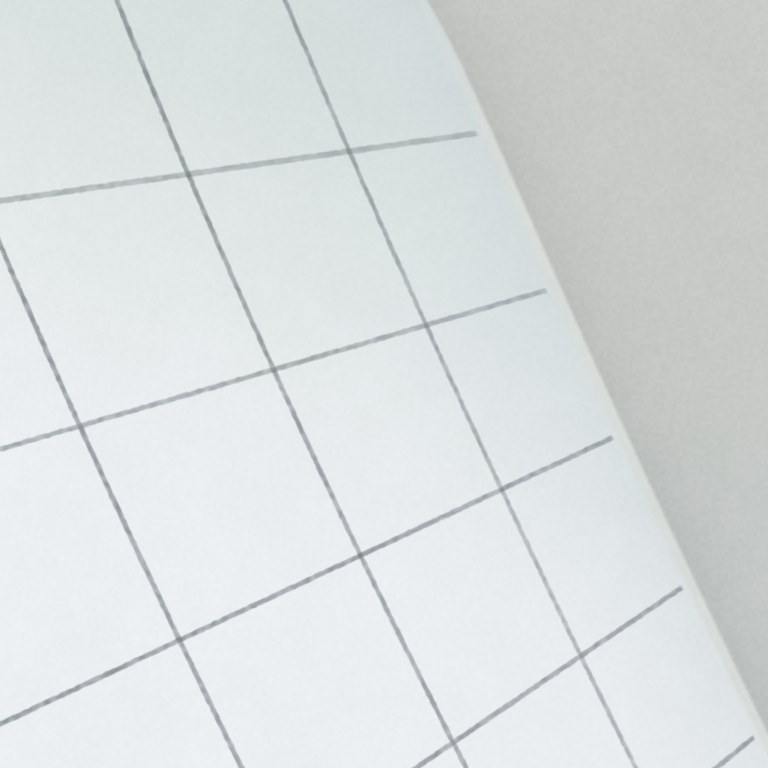
Give the GLSL for this pattern, as a Shadertoy shader.

```glsl
// A sheet of pale tiles seen at a slant, bounded by a bowed edge, beside a grey wall.
// Columns and rows are gently bent curves drawn as flat, uneven strokes in loops;
// broad gradients shade the sheet, layered sines and smooth grain add mottle.

#define COLUMN_COUNT 3
#define ROW_COUNT 5
#define STROKE 0.0032        // stroke half width
#define SOFTNESS 0.0018      // blur of stroke sides
#define RIM_WIDTH 0.015      // pale border along the sheet edge
#define LINE_MARGIN 0.021    // gap between row ends and sheet edge
#define MOTTLE 0.006         // strength of the broad mottle
#define GRAIN 0.022          // strength of the fine grain
#define INK vec3(0.47, 0.50, 0.52)
#define PAPER_LIT vec3(0.926, 0.938, 0.947)
#define PAPER_DIM vec3(0.838, 0.874, 0.864)
#define PAPER_SHADE vec3(0.807, 0.842, 0.853)
#define WALL vec3(0.784, 0.797, 0.780)

const vec3 RIM = vec3(0.850, 0.865, 0.850);

// Intercept and slope of each row, measured downward from the top left
const vec2 ROWS[ROW_COUNT] = vec2[](
    vec2(0.2617, -0.142), vec2(0.5850, -0.291), vec2(0.9430, -0.468),
    vec2(1.3670, -0.678), vec2(1.7600, -0.815));

// Horizontal place of the sheet edge at height y
float sheetEdge(float y) {
    return 0.570 + 0.415 * y + 0.037 * y * y - 0.014 * exp(-14.0 * y);
}

// Bent column: x = k.x + k.y * y + k.z * y^2
vec3 columnCurve(float i) {
    return vec3(-0.131, 0.396, 0.050)
         + vec3(0.315, -0.009, 0.0215) * i
         - vec3(0.032, -0.010, 0.0135) * i * i;
}

float stroke(float dist, float halfWidth, float soft) {
    return 1.0 - smoothstep(halfWidth - soft, halfWidth + soft, abs(dist));
}

float hash(vec2 cell) {
    vec3 h = fract(cell.xyx * vec3(0.1031, 0.1030, 0.0973));
    h += dot(h, h.yzx + 33.33);
    return fract((h.x + h.y) * h.z);
}

// Smooth value grain in the range -0.5 to 0.5
float grain(vec2 p) {
    vec2 c = floor(p), f = fract(p);
    f = f * f * (3.0 - 2.0 * f);
    vec2 e = vec2(1.0, 0.0);
    return mix(mix(hash(c), hash(c + e), f.x),
               mix(hash(c + e.yx), hash(c + e.xx), f.x), f.y) - 0.5;
}

// Layered, rotated sines in the range -1 to 1
float mottle(vec2 p) {
    float sum = 0.0, weight = 0.5;
    p *= 24.0;
    for (int i = 0; i < 5; i++) {
        sum += weight * sin(p.x + 1.7 * sin(p.y)) * sin(p.y + 1.3 * sin(p.x));
        p = mat2(1.5, 1.1, -1.1, 1.5) * p + 2.3;
        weight *= 0.65;
    }
    return sum;
}

// Combined coverage of all grid lines
float gridInk(vec2 p, float inside) {
    float clear = 1.0;
    float ragged = 0.0012 * grain(p * 190.0);
    for (int i = 0; i < COLUMN_COUNT; i++) {
        float n = float(i);
        vec3 k = columnCurve(n);
        float slope = k.y + 2.0 * k.z * p.y;
        float dist = (p.x - k.x - p.y * (k.y + k.z * p.y)) / sqrt(1.0 + slope * slope);
        float strength = 0.70 - 0.035 * n * n - 0.12 * p.y;
        clear *= 1.0 - strength * stroke(dist + ragged, STROKE - 0.0002 * n, SOFTNESS);
    }
    float rowEnd = smoothstep(LINE_MARGIN - 0.003, LINE_MARGIN + 0.003, inside);
    for (int j = 0; j < ROW_COUNT; j++) {
        float n = float(j);
        vec2 row = ROWS[j];
        float dist = (p.y - row.x - row.y * p.x) / sqrt(1.0 + row.y * row.y);
        float strength = min(0.36 + 0.10 * n, 0.58) + 0.14 * (0.7 - p.x);
        float halfWidth = STROKE + 0.0006 * max(1.0 - n, 0.0);
        clear *= 1.0 - rowEnd * strength * stroke(dist + ragged, halfWidth, SOFTNESS);
    }
    return (1.0 - clear) * (1.0 + 0.5 * grain(p * 130.0));
}

vec3 sheetColor(vec2 p, float inside) {
    float light = smoothstep(0.0, 0.90, 0.25 + p.y - 0.35 * p.x);
    vec3 color = mix(PAPER_DIM, PAPER_LIT, light);
    float shade = 0.75 * exp(-max(inside, 0.0) / 0.13) * (1.0 - 0.30 * p.y);
    color = mix(color, PAPER_SHADE, shade);
    color = mix(color, INK, gridInk(p, inside));
    float rim = 1.0 - smoothstep(RIM_WIDTH - 0.005, RIM_WIDTH + 0.003, inside);
    return mix(color, RIM, rim * smoothstep(-0.1, 0.3, p.y));
}

vec3 wallColor(vec2 p, float outside) {
    float shadow = 0.045 * exp(-max(outside, 0.0) / 0.055);
    vec3 drift = vec3(-0.008, -0.006, 0.004) * smoothstep(0.1, 0.9, p.y);
    return WALL + drift - shadow;
}

void mainImage(out vec4 fragColor, in vec2 fragCoord) {
    vec2 uv = fragCoord / iResolution.xy;
    vec2 p = vec2(uv.x, 1.0 - uv.y);
    float inside = sheetEdge(p.y) - p.x;
    float onSheet = smoothstep(-0.004, 0.004, inside);
    vec3 color = mix(wallColor(p, -inside), sheetColor(p, inside), onSheet);
    color += MOTTLE * mottle(p) * vec3(1.0, 0.9, 1.1);
    color += GRAIN * grain(p * 240.0) * mix(1.0, 0.6, onSheet);
    fragColor = vec4(clamp(color, 0.0, 1.0), 1.0);
}
```
